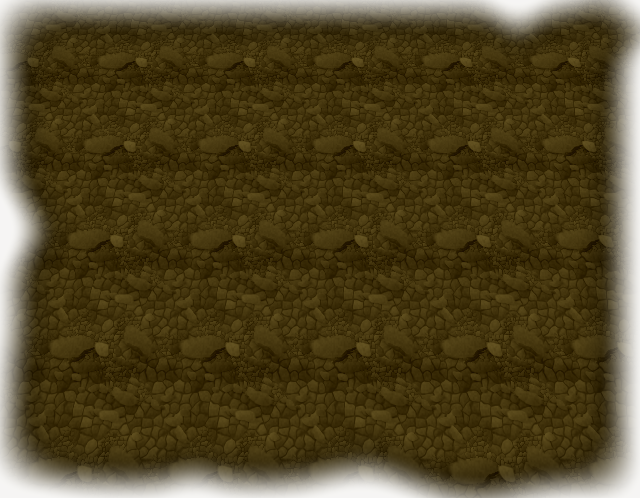
Give the GLSL for this pattern, as a Shadertoy shader.

```glsl
// Stony brown earth tiled on a receding ground plane, framed by a soft ragged white border
#define TILE vec2(1.0, 0.77)
#define NEAR_SCALE 0.2075
#define SCALE_GROWTH 0.079
#define ROW_DEPTH 3.766
#define ROW_SHIFT 0.33
#define MID_COLOR vec3(0.258, 0.200, 0.048)
#define TONE_RANGE vec3(0.165, 0.155, 0.105)
#define PAPER vec3(0.965, 0.962, 0.955)
#define FADE 0.046
#define GRAIN 0.34

float hash(vec2 p) {
    vec3 q = fract(vec3(p.xyx) * 0.1031);
    q += dot(q, q.yzx + 33.33);
    return fract((q.x + q.y) * q.z);
}

vec2 hash2(vec2 p) { return vec2(hash(p), hash(p + 37.7)); }

float bump(float x, float center, float width) {
    float t = (x - center) / width;
    return exp(-t * t);
}

// Value noise that wraps after n cells
float noise(vec2 uv, vec2 n) {
    vec2 p = uv * n, i = floor(p), f = fract(p);
    f = f * f * (3.0 - 2.0 * f);
    float a = hash(mod(i, n)), b = hash(mod(i + vec2(1, 0), n));
    float c = hash(mod(i + vec2(0, 1), n)), d = hash(mod(i + 1.0, n));
    return mix(mix(a, b, f.x), mix(c, d, f.x), f.y);
}

// Wrapping cellular pebbles, lit from above with dark gaps
float pebbles(vec2 uv, vec2 n) {
    vec2 p = uv * n, i = floor(p), f = fract(p), offset = vec2(0), id = vec2(0);
    float near = 9.0, second = 9.0;
    for (int y = -1; y <= 1; y++)
    for (int x = -1; x <= 1; x++) {
        vec2 o = vec2(x, y), cell = mod(i + o, n);
        vec2 r = f - o - 0.1 - 0.8 * hash2(cell + n);
        float d = length(r) * mix(0.8, 1.3, hash(cell + 71.0));
        if (d < near) { second = near; near = d; offset = r; id = cell; }
        else second = min(second, d);
    }
    float body = smoothstep(0.0, 0.24, second - near);
    float face = 0.3 + 0.42 * hash(id + 13.0) + 0.4 * dot(offset, vec2(-0.4, 0.9));
    return mix(0.04, face, body);
}

// Single rock with a cast shadow, repeated once per tile
void rock(inout float tone, vec2 s, vec2 center, vec2 size, float angle, float lit) {
    vec2 d = s - center;
    d -= TILE * round(d / TILE);
    float c = cos(angle), sn = sin(angle);
    vec2 q = mat2(c, -sn, sn, c) * d / size;
    vec2 e = abs(q + vec2(0.22 * q.y, 0.15 * q.x));
    float k = pow(dot(e * e, e) + 0.0001, 0.3333);
    tone -= 0.4 * (1.0 - smoothstep(0.8, 1.5, k)) * smoothstep(0.3, -0.5, q.y) ;
    float shade = lit + 0.2 * q.y - 0.1 * q.x;
    tone = mix(tone, shade, 1.0 - smoothstep(0.84, 1.08, k));
}

float groundTone(vec2 uv) {
    // Rough outlines and mixed gravel sizes
    vec2 wobble = vec2(noise(uv, vec2(25, 19)), noise(uv + 0.37, vec2(25, 19))) - 0.5;
    vec2 w = uv + 0.022 * wobble, s = w * TILE;
    float v = fract(uv.y);
    float coarse = smoothstep(0.4, 0.6, noise(uv, vec2(6, 5)) + 0.3 * bump(v, 0.6, 0.15) - 0.1);
    float tone = mix(pebbles(w, vec2(32, 25)), pebbles(w, vec2(14, 11)), coarse);
    tone += 0.05 - 0.22 * bump(v, 0.79, 0.07) + 0.3 * (noise(uv, vec2(8, 6)) - 0.5);

    // Scattered middle-sized stones
    for (int i = 0; i < 16; i++) {
        vec2 h = hash2(vec2(i, 5)), g = hash2(vec2(i, 19));
        vec2 center = vec2(h.x, mix(0.32, 0.62, h.y));
        rock(tone, s, center, vec2(0.028, 0.019) * (0.8 + g.x), g.y - 0.5, 0.45 + 0.3 * g.x);
    }

    // Large slab, its split underside and the boulder beside it
    rock(tone, s, vec2(-0.09, -0.12), vec2(0.10, 0.035), 0.2, 0.24);
    rock(tone, s, vec2(0.17, -0.09), vec2(0.07, 0.025), -0.2, 0.28);
    rock(tone, s, vec2(-0.44, 0.0), vec2(0.05, 0.032), 0.5, 0.22);
    rock(tone, s, vec2(-0.23, 0.01), vec2(0.165, 0.075), 0.22, 0.66);
    for (int i = 0; i < 3; i++) {
        float t = float(i);
        rock(tone, s, vec2(-0.11 - 0.035 * t, -0.015 - 0.03 * t), vec2(0.065, 0.008), 0.45, -0.2);
    }
    rock(tone, s, vec2(0.27, 0.045), vec2(0.125, 0.075), -0.4, 0.62);
    rock(tone, s, vec2(0.25, 0.0), vec2(0.075, 0.016), -0.45, 0.12);
    rock(tone, s, vec2(0.0, 0.0), vec2(0.062, 0.043), -0.1, 1.08);

    // Distinct blocks in the gravel
    rock(tone, s, vec2(0.12, 0.34), vec2(0.072, 0.034), 0.03, 0.9);
    rock(tone, s, vec2(0.34, 0.21), vec2(0.03, 0.024), 0.5, 0.95);
    rock(tone, s, vec2(-0.41, 0.30), vec2(0.052, 0.03), 0.1, 0.75);
    rock(tone, s, vec2(-0.34, 0.225), vec2(0.058, 0.03), -0.6, 0.8);
    rock(tone, s, vec2(0.22, 0.45), vec2(0.085, 0.04), -0.1, 0.62);

    float grain = 0.6 * noise(uv, vec2(88, 68)) + 0.4 * noise(uv, vec2(47, 36)) - 0.5;
    return tone + GRAIN * grain;
}

float softMin(float a, float b) {
    float h = max(0.09 - abs(a - b), 0.0) / 0.09;
    return min(a, b) - 0.0225 * h * h;
}

// Distance inward from the ragged border; y runs downward
float borderDistance(vec2 p, float width) {
    float left = p.x - 0.022 - 0.046 * bump(p.y, 0.46, 0.075) - 0.012 * bump(p.y, 0.63, 0.1);
    float right = width - p.x - 0.038 + 0.032 * bump(p.y, 0.06, 0.05);
    float top = p.y - 0.022 - 0.03 * bump(p.x, 1.04, 0.055) + 0.016 * bump(p.x, 1.22, 0.06);
    float bottom = 1.0 - p.y - 0.032 - 0.026 * bump(p.x, 0.73, 0.10)
        - 0.014 * bump(p.x, 0.39, 0.06) - 0.025 * bump(p.x, 0.0, 0.12) + 0.028 * bump(p.x, 0.96, 0.12);
    return softMin(softMin(left, right), softMin(top, bottom));
}

void mainImage(out vec4 fragColor, in vec2 fragCoord) {
    vec2 p = fragCoord / iResolution.y;
    p.y = 1.0 - p.y;
    float scale = NEAR_SCALE + SCALE_GROWTH * p.y;
    vec2 uv = vec2((p.x - 0.7166 - 0.0202 * p.y) / scale, ROW_DEPTH / scale - ROW_SHIFT);
    float tone = clamp(groundTone(uv), -0.35, 1.3);
    vec3 color = MID_COLOR + (tone - 0.5) * TONE_RANGE;

    // Darkened rim melting into white
    float d = borderDistance(p, iResolution.x / iResolution.y);
    color *= 1.0 - 0.3 * (1.0 - smoothstep(0.0, 0.09, d));
    color = mix(PAPER, color, smoothstep(-FADE, FADE, d));
    fragColor = vec4(clamp(color, 0.0, 1.0), 1.0);
}
```
